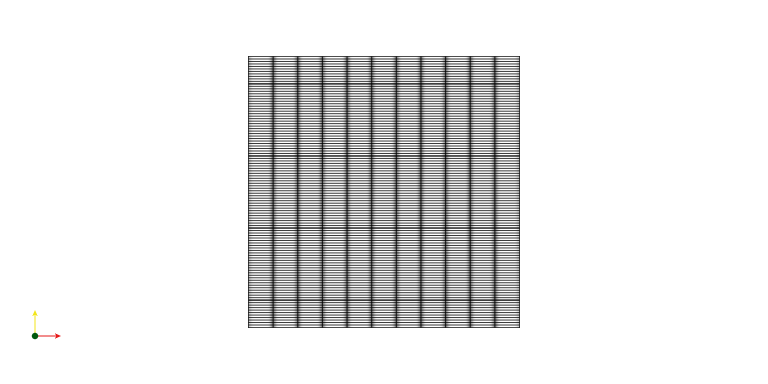
Reproduce this pattern procedurally as a WebGL 2 fragment shader.

```glsl
#version 300 es
precision highp float;
// A square ruled mesh, 11 columns by 109 thin rows, centred on white, with a
// small pair of axis arrows at the lower left. Each line is a tent of ink at
// least one pixel wide, so fine rows blend to grey instead of aliasing.
uniform vec2 u_resolution;
out vec4 outColor;

// Ink at distance d from a line of the given width, keeping its total weight.
float lineInk(float d, float width, float px) {
  float reach = max(px, width);
  return width / reach * max(0.0, 1.0 - abs(d) / reach);
}

// Soft-edged inside test for a signed distance.
float fill(float d, float px) {
  return clamp(0.5 - d / px, 0.0, 1.0);
}

// Arrow along +x from the origin: thin shaft and tapered head.
float arrow(vec2 p, float px) {
  vec2 shaft = abs(p - vec2(10.5, 0.0)) - vec2(10.5, 0.5);
  float head = max(abs(p.y) - 0.45 * (26.0 - p.x), 20.5 - p.x);
  return fill(min(max(shaft.x, shaft.y), head), px);
}

void main() {
  // The canvas is 384 units tall; the mesh is measured from its own corner.
  float px = 384.0 / u_resolution.y;
  vec2 p = gl_FragCoord.xy * px;
  vec2 center = 0.5 * u_resolution * px;
  float side = 271.0;
  vec2 q = p - center + 0.5 * side;
  vec2 pitch = side / vec2(11.0, 109.0);

  // Rows, with a heavier line at every 29th.
  float rowInk = 0.0;
  float nearRow = round(q.y / pitch.y);
  for (int k = -2; k <= 2; k++) {
    float row = nearRow + float(k);
    if (row < 0.0 || row > 109.0) continue;
    float heavy = 1.0 - step(0.5, abs(mod(row, 29.0) - 11.0));
    rowInk += lineInk(q.y - row * pitch.y, mix(0.78, 1.4, heavy), px);
  }

  // Columns: a dark core with shaded flanks.
  float column = clamp(round(q.x / pitch.x), 0.0, 11.0);
  float dx = q.x - column * pitch.x;
  float inner = step(0.5, column) * step(column, 10.5);
  float flank = mix(0.2, 0.45, inner) * exp(-dx * dx / 7.8);
  float columnShade = (1.0 - lineInk(dx, 0.8, px)) * (1.0 - flank);

  vec2 outside = abs(q - 0.5 * side) - 0.5 * side - 0.4;
  float mesh = fill(max(outside.x, outside.y), px);
  float shade = (1.0 - min(rowInk, 1.0)) * columnShade;
  vec3 color = mix(vec3(1.0), vec3(shade), mesh);

  // Axis arrows and their origin dot.
  vec2 a = p - vec2(35.0, 48.0);
  color = mix(color, vec3(0.9, 0.1, 0.1), arrow(a, px));
  color = mix(color, vec3(0.95, 0.9, 0.1), arrow(a.yx, px));
  color = mix(color, vec3(0.0, 0.35, 0.05), fill(length(a) - 3.2, px));

  outColor = vec4(color, 1.0);
}
```
